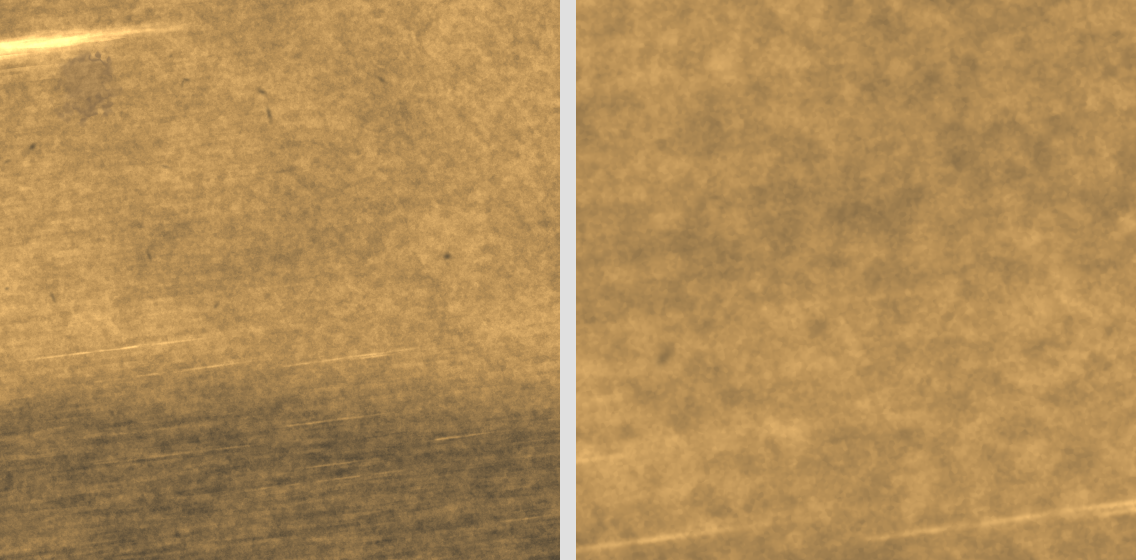
Left, the full canvas; right, a detail of the centre.
Reproduce this texture procedurally as a Shadertoy shader.

```glsl
// Worn brushed brass plate: mottled gold above, a shaded band below, scratches and stains.
const vec3 DARK_BRASS   = vec3(0.45, 0.37, 0.25);
const vec3 MID_BRASS    = vec3(0.73, 0.57, 0.34);
const vec3 BRIGHT_BRASS = vec3(0.90, 0.71, 0.43);
const vec3 TARNISH      = vec3(0.50, 0.40, 0.28);
const vec3 SPECK_COLOR  = vec3(0.31, 0.27, 0.20);
const float MID_TONE    = 0.62;   // tone at which MID_BRASS sits
const float LIT_TONE    = 0.635;
const float SHADE_TONE  = 0.09;
const float BRUSH_SLOPE = 0.12;   // rise of the brush lines
const float SHADE_EDGE  = 0.29;   // height of the shaded band
const float SHADE_BLUR  = 0.095;
const int SCRATCHES = 16;
const int SPECKS    = 14;

vec2 hash2(vec2 p) {
    vec3 q = fract(p.xyx * vec3(0.1031, 0.1030, 0.0973));
    q += dot(q, q.yzx + 33.33);
    return fract((q.xx + q.yz) * q.zy);
}

// Soft cellular noise: random cell values blended by distance, centred on zero.
float cells(vec2 p) {
    vec2 id = floor(p), f = p - id;
    float sum = 0.0, total = 0.0;
    for (int y = -1; y <= 1; y++)
    for (int x = -1; x <= 1; x++) {
        vec2 o = vec2(x, y);
        vec2 d = o + hash2(id + o) - f;
        float w = exp(-6.0 * dot(d, d));
        sum += w * (hash2(id + o + 57.0).x - 0.5);
        total += w;
    }
    return sum / total;
}

vec2 rotate(vec2 p, float a) {
    float c = cos(a), s = sin(a);
    return vec2(c * p.x + s * p.y, c * p.y - s * p.x);
}

vec3 brass(float tone) {
    return tone < MID_TONE
        ? mix(DARK_BRASS, MID_BRASS, tone / MID_TONE)
        : mix(MID_BRASS, BRIGHT_BRASS, (tone - MID_TONE) / (1.0 - MID_TONE));
}

// Thin, faint lines along the brushing, mostly in the shaded part.
float scratches(vec2 q) {
    float light = 0.0;
    for (int i = 0; i < SCRATCHES; i++) {
        vec2 a = hash2(vec2(i, 3)), b = hash2(vec2(i, 11));
        float y = mix(-0.08, 0.38, a.y);
        float halfLength = mix(0.06, 0.24, b.x);
        float along = 1.0 - smoothstep(0.2, 1.0, abs(q.x - a.x) / halfLength);
        float across = (q.y - y - 0.04 * (b.y - 0.5) * (q.x - a.x)) / 0.0021;
        light += along * exp(-across * across) * mix(0.1, 0.36, b.y);
    }
    return light * clamp(0.8 + 1.6 * cells(q * vec2(45.0, 90.0)), 0.1, 1.3);
}

// Small elongated dark pits, from 0 to 1.
float specks(vec2 uv) {
    float cover = 0.0;
    for (int i = 0; i < SPECKS; i++) {
        vec2 a = hash2(vec2(i, 23)), b = hash2(vec2(i, 41));
        vec2 d = rotate(uv - vec2(a.x, mix(0.35, 1.0, a.y)), 6.28 * b.x);
        d /= mix(0.003, 0.007, b.y) * vec2(1.0 + 1.4 * b.x, 0.75);
        cover = max(cover, exp(-dot(d, d)) * mix(0.25, 0.75, b.y));
    }
    return cover;
}

void mainImage(out vec4 fragColor, in vec2 fragCoord) {
    vec2 uv = fragCoord / iResolution.xy;
    vec2 brush = vec2(uv.x, uv.y - BRUSH_SLOPE * uv.x);

    // Broad light and shade
    float cloud = cells(uv * 5.0 + 4.0) + 0.7 * cells(uv * 13.0 + 9.0);
    float edge = SHADE_EDGE + 0.035 * sin(3.14 * uv.x) - 0.02 + 0.05 * cloud;
    float lit = smoothstep(edge - SHADE_BLUR, edge + SHADE_BLUR, uv.y);
    float tone = mix(SHADE_TONE, LIT_TONE, lit) + 0.2 * cloud;
    tone += 0.09 * exp(-pow((uv.y - 0.42) / 0.07, 2.0));
    vec2 dull = (uv - vec2(0.56, 0.68)) / vec2(0.19, 0.22);
    tone -= 0.12 * exp(-dot(dull, dull));

    // Broken brush lines, giving way to slanted hammer grain at the upper right
    float hammered = smoothstep(0.3, 0.75, uv.x) * smoothstep(0.35, 0.6, uv.y);
    float lines = cells(brush * vec2(7.0, 105.0)) + 0.8 * cells(brush * vec2(20.0, 190.0));
    float slant = cells(rotate(uv, -1.0 + 0.15 * cloud) * vec2(48.0, 95.0));
    float brushed = mix(0.2, 0.13, lit) * (1.0 - 0.7 * hammered);
    tone += brushed * lines + 0.18 * slant * hammered;

    // Mottling and fine grain
    tone += 0.2 * cells(uv * vec2(55.0, 68.0)) + 0.19 * cells(rotate(uv, 0.5) * 118.0);
    tone += 0.13 * cells(uv * 240.0) + 0.13 * cells(rotate(uv, 0.3) * 430.0);
    tone += scratches(brush);

    // Glare streak at the upper left, with fainter strands around it
    float fade = 1.0 - smoothstep(0.0, 0.37, uv.x);
    float core = (brush.y - 0.914) / (0.007 + 0.008 * fade);
    float halo = (brush.y - 0.9) / 0.035;
    float shine = 0.72 * exp(-core * core) * sqrt(fade) + 0.24 * exp(-halo * halo) * fade;
    tone += shine * (1.0 + 1.1 * lines);
    vec3 color = brass(tone);

    // Round tarnish stain with a ragged, patchy rim
    float radius = length((uv - vec2(0.155, 0.85)) / vec2(0.052, 0.062));
    radius += 0.5 * cells(uv * 45.0) + 0.5 * cells(uv * 105.0);
    float stain = 1.0 - smoothstep(0.6, 1.25, radius);
    float rim = exp(-pow((radius - 0.88) / 0.2, 2.0));
    float patchy = clamp(0.5 + 1.3 * cells(uv * 70.0 + 5.0), 0.0, 1.0);
    color = mix(color, TARNISH, 0.34 * stain + 0.5 * rim * patchy);

    color = mix(color, SPECK_COLOR, specks(uv));
    fragColor = vec4(clamp(color, 0.0, 1.0), 1.0);
}
```
